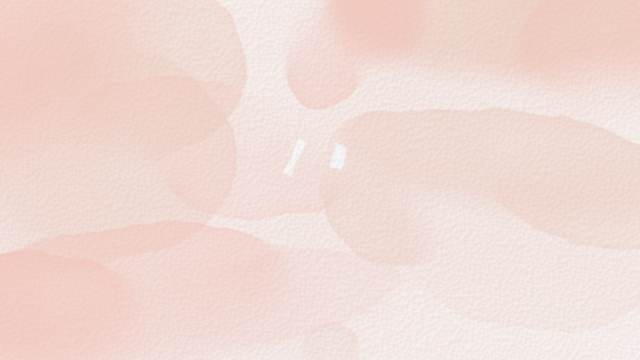
Reproduce this background procedurally as a Shadertoy shader.

```glsl
// Overlapping blush watercolour washes on embossed paper.

const vec3 PAPER = vec3(0.955, 0.945, 0.940);
const vec3 BLUSH = vec3(0.945, 0.860, 0.840);
const vec3 PEACH = vec3(0.925, 0.810, 0.765);
const vec3 CORAL = vec3(0.945, 0.765, 0.725);
const vec3 BARE  = vec3(0.950, 0.960, 0.960);

const float EDGE_WARP   = 0.022;  // wobble of the wash outlines
const float CRISP_EDGE  = 0.004;  // width of a dried edge
const float RIM_WIDTH   = 0.012;  // pigment gathered along a dried edge
const float RIM_DENSITY = 0.16;
const float MOTTLE      = 0.22;   // uneven pigment inside a wash
const float GRAIN_SIZE  = 0.012;
const float GRAIN_DEPTH = 0.042;

mat2 toLocal(float angle) {
    float c = cos(angle), s = sin(angle);
    return mat2(c, -s, s, c);
}

vec2 hash2(vec2 cell) {
    vec2 k = vec2(dot(cell, vec2(127.1, 311.7)), dot(cell, vec2(269.5, 183.3)));
    return fract(sin(k) * 43758.5);
}

// Layered, rotated sines, roughly -1 to 1
float ripple(vec2 p) {
    float sum = 0.0, amp = 0.5;
    for (int i = 0; i < 6; i++) {
        p = mat2(0.8, 0.6, -0.6, 0.8) * p * 1.9 + 1.7;
        sum += amp * sin(p.x + 1.5 * sin(p.y));
        amp *= 0.55;
    }
    return sum;
}

// Cellular height of the paper: distance to the nearest grain centre
float grainHeight(vec2 p) {
    vec2 cell = floor(p), f = fract(p);
    float nearest = 2.0;
    for (int y = -1; y <= 1; y++)
        for (int x = -1; x <= 1; x++) {
            vec2 o = vec2(x, y);
            nearest = min(nearest, length(o + hash2(cell + o) - f));
        }
    return nearest;
}

float ellipseDistance(vec2 q, vec2 radii) {
    float k = length(q / radii);
    return k * (k - 1.0) / max(length(q / (radii * radii)), 0.001);
}

// One wash: dried and crisp on its local upper side, bleeding out below
void wash(inout vec3 col, vec2 p, vec2 centre, vec2 radii, float angle,
          vec3 tint, float density, float bleed) {
    vec2 q = toLocal(angle) * (p - centre);
    float d = ellipseDistance(q, radii) + EDGE_WARP * ripple(p * 4.0 + centre * 7.0);
    float dry = smoothstep(-0.5, 0.6, q.y / radii.y);
    float soft = mix(bleed, CRISP_EDGE, dry);
    float cover = 1.0 - smoothstep(-soft, soft, d);
    float rim = exp(min(d, 0.0) / RIM_WIDTH) * dry * RIM_DENSITY;
    float pigment = density * (1.0 + MOTTLE * ripple(p * 3.0 - centre * 5.0));
    col = mix(col, tint, clamp(cover * (pigment + rim), 0.0, 1.0));
}

void mainImage(out vec4 fragColor, in vec2 fragCoord) {
    vec2 p = fragCoord / iResolution.y;
    p.x += 0.5 * (16.0 / 9.0 - iResolution.x / iResolution.y);

    // Thin first veil
    vec3 col = mix(PAPER, BLUSH, 0.38 + 0.25 * ripple(p * 1.5));

    // Left side
    wash(col, p, vec2(0.20, 0.60), vec2(0.32, 0.46), -1.80, PEACH, 0.45, 0.18);
    wash(col, p, vec2(0.38, 0.82), vec2(0.25, 0.31), -1.75, PEACH, 0.45, 0.14);
    wash(col, p, vec2(0.45, 0.71), vec2(0.22, 0.08),  0.10, CORAL, 0.22, 0.09);
    wash(col, p, vec2(0.00, 0.88), vec2(0.38, 0.30),  0.50, CORAL, 0.60, 0.15);
    wash(col, p, vec2(0.70, 0.52), vec2(0.25, 0.13),  3.05, CORAL, 0.25, 0.12);
    wash(col, p, vec2(0.55, 0.14), vec2(0.13, 0.58), -1.40, BLUSH, 0.55, 0.10);
    wash(col, p, vec2(0.20, 0.12), vec2(0.60, 0.22),  0.20, CORAL, 0.38, 0.15);
    wash(col, p, vec2(0.05, 0.13), vec2(0.32, 0.17),  0.15, CORAL, 0.48, 0.12);

    // Right side
    wash(col, p, vec2(1.50, 0.25), vec2(0.36, 0.16),  3.14, BLUSH, 0.35, 0.12);
    wash(col, p, vec2(0.91, 0.83), vec2(0.11, 0.15),  2.90, CORAL, 0.38, 0.06);
    wash(col, p, vec2(1.48, 1.06), vec2(0.58, 0.28),  0.00, PEACH, 0.80, 0.07);
    wash(col, p, vec2(1.75, 0.90), vec2(0.30, 0.20),  0.20, CORAL, 0.40, 0.09);
    wash(col, p, vec2(1.06, 0.98), vec2(0.13, 0.15),  0.00, CORAL, 0.55, 0.05);
    wash(col, p, vec2(1.70, 0.43), vec2(0.34, 0.11),  2.95, PEACH, 0.38, 0.08);
    wash(col, p, vec2(1.45, 0.54), vec2(0.50, 0.14), -0.15, PEACH, 0.55, 0.07);
    wash(col, p, vec2(1.04, 0.40), vec2(0.18, 0.11),  2.50, PEACH, 0.45, 0.08);
    wash(col, p, vec2(0.925, 0.03), vec2(0.065, 0.07), 0.0, PEACH, 0.30, 0.03);

    // Slanted slits of bare paper
    for (int i = 0; i < 2; i++) {
        float k = float(i);
        vec2 q = toLocal(-0.45 + 0.2 * k) * (p - vec2(0.82 + 0.12 * k, 0.565));
        vec2 box = abs(q) - vec2(0.013, 0.052 - 0.022 * k);
        float d = max(box.x, box.y) + 0.006 * ripple(p * 12.0);
        col = mix(col, BARE, 0.9 * (1.0 - smoothstep(-0.003, 0.004, d)));
    }

    // Embossed grain lit from the upper left, gentler under dense pigment
    vec2 g = p / GRAIN_SIZE + 0.6 * ripple(p * 9.0);
    float relief = grainHeight(g) - grainHeight(g + vec2(-0.3, 0.4));
    float exposed = mix(0.35, 1.0, smoothstep(0.77, 0.90, col.g));
    col += GRAIN_DEPTH * relief * exposed;

    fragColor = vec4(clamp(col, 0.0, 1.0), 1.0);
}
```
